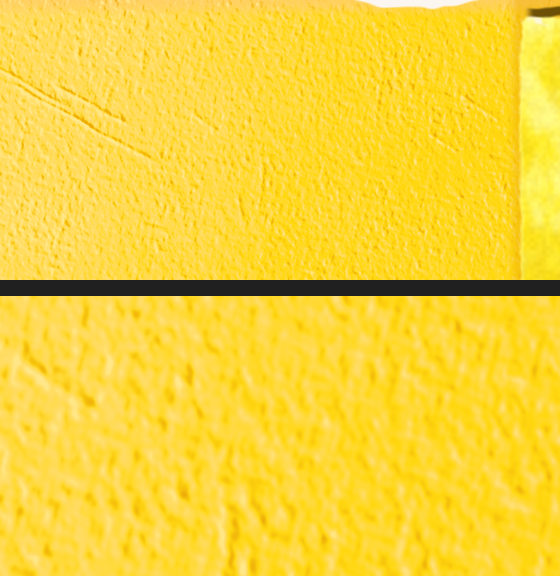
Top, the full canvas; bottom, a detail of the centre.
A Shadertoy shader for this texture:

```glsl
// A rough plaster wall in fresh yellow paint, with scratches, a bare strip at the
// top and a paint roller at the right. A height field of noise, furrows and bumps
// is lit by its slope; the slope picks the tone between deep and pale yellow.

const vec3 DEEP   = vec3(1.00, 0.845, 0.06);
const vec3 PALE   = vec3(1.00, 0.860, 0.38);
const vec3 GLOW   = vec3(1.00, 0.915, 0.57);
const vec3 SHADE  = vec3(0.92, 0.650, 0.03);
const vec3 PEACH  = vec3(1.00, 0.810, 0.40);
const vec3 BARE   = vec3(0.99, 0.965, 0.94);
const vec3 FLEECE = vec3(1.00, 0.920, 0.12);
const vec3 FLUFF  = vec3(1.00, 0.970, 0.50);
const vec3 CORE   = vec3(0.40, 0.290, 0.02);

const vec2  LIGHT        = vec2(-0.88, -0.47);
const float LIGHT_STEP   = 0.0055;
const vec2  GRAIN_SCALE  = vec2(68.0, 58.0);
const float RELIEF_GAIN  = 3.5;
const float ROLLER_LEFT  = 1.857;
const float ROLLER_TOP   = 0.942;
const int   LONG_FURROWS = 4;
const int   FINE_SCRATCHES = 13;

float hash(vec2 p) {
    vec3 q = fract(p.xyx * vec3(0.1031, 0.1030, 0.0973));
    q += dot(q, q.yzx + 33.33);
    return fract((q.x + q.y) * q.z);
}

float noise(vec2 p) {
    vec2 i = floor(p), f = fract(p);
    f = f * f * (3.0 - 2.0 * f);
    return mix(mix(hash(i), hash(i + vec2(1, 0)), f.x),
               mix(hash(i + vec2(0, 1)), hash(i + vec2(1, 1)), f.x), f.y);
}

float fbm(vec2 p) {
    float sum = 0.0, amp = 0.5;
    for (int i = 0; i < 4; i++) {
        sum += amp * noise(p);
        p = mat2(1.6, 1.2, -1.2, 1.6) * p + 17.0;
        amp *= 0.5;
    }
    return sum;
}

// Soft ridge that starts at a point, runs along dir and fades out
float furrow(vec2 p, vec2 start, vec2 dir, float len, float width) {
    vec2 q = p - start;
    float along = dot(q, dir) / len;
    float across = dot(q, vec2(-dir.y, dir.x)) / width;
    float taper = smoothstep(0.0, 0.12, along) * (1.0 - smoothstep(0.70, 1.0, along));
    return taper * exp(-across * across);
}

float scratches(vec2 p) {
    p += 0.010 * (vec2(noise(p * 11.0), noise(p * 11.0 + 40.0)) - 0.5);
    float h = 0.0;
    // Parallel gouges at the left
    vec2 dir = normalize(vec2(0.87, -0.48));
    for (int i = 0; i < LONG_FURROWS; i++) {
        float k = float(i);
        float side = mod(k, 2.0) < 0.5 ? 0.024 * k : -0.022;
        vec2 start = vec2(-0.06, 0.78) + dir * 0.12 * k + side * vec2(-dir.y, dir.x);
        h += 0.55 * furrow(p, start, dir, 0.40, 0.008);
    }
    // Fainter, mostly steep scratches over the wall
    for (int i = 0; i < FINE_SCRATCHES; i++) {
        float k = float(i);
        vec2 start = vec2(1.8 * fract(0.05 + k * 0.618), 0.2 + 0.75 * fract(0.45 + k * 0.726));
        float angle = mix(-2.1, -1.35, hash(vec2(k, 3.0)));
        if (mod(k, 4.0) > 2.5) angle = -0.6;
        float len = mix(0.12, 0.28, hash(vec2(k, 8.0)));
        h += 0.36 * furrow(p, start, vec2(cos(angle), sin(angle)), len, 0.008);
    }
    return h;
}

// Sparse drips, one at most per cell
float bumps(vec2 p) {
    vec2 cell = floor(p * 13.0), f = fract(p * 13.0);
    vec2 centre = 0.3 + 0.4 * vec2(hash(cell + 5.0), hash(cell + 9.0));
    vec2 d = (f - centre) * vec2(9.0, 5.5);
    return step(0.92, hash(cell)) * exp(-dot(d, d));
}

float height(vec2 p) {
    vec2 g = mat2(0.95, 0.25, -0.25, 0.95) * p * GRAIN_SCALE;
    float strength = 0.70 + 0.45 * noise(p * 5.0) + 0.10 * p.x;
    float grain = 0.55 * noise(g) + 0.28 * noise(g * 1.8 + 31.0);
    return grain * strength + 0.16 * noise(p * 24.0) + scratches(p) + 0.45 * bumps(p);
}

vec3 wall(vec2 p) {
    float relief = height(p) - height(p + LIGHT * LIGHT_STEP);
    float tone = mix(0.98, 0.08, smoothstep(0.20, 1.95, p.x + 0.25 * (1.0 - p.y)));
    tone += 0.65 * (fbm(p * 4.0) - 0.47) + RELIEF_GAIN * relief;
    vec3 col = mix(DEEP, PALE, clamp(tone, 0.0, 1.0));
    col = mix(col, PEACH, 0.8 * smoothstep(0.93, 1.0, p.y));
    // Lit crests and shaded flanks
    col = mix(col, GLOW, 0.7 * smoothstep(1.0, 1.8, tone));
    col = mix(col, GLOW, 0.5 * smoothstep(0.11, 0.34, relief));
    col = mix(col, SHADE, 0.85 * smoothstep(0.06, 0.40, -relief));
    // Shadow beside the roller
    return mix(col, SHADE, 0.4 * smoothstep(ROLLER_LEFT - 0.05, ROLLER_LEFT, p.x));
}

vec3 roller(vec2 p, float inset) {
    float nap = fbm(p * vec2(24.0, 14.0));
    float patches = fbm(p * vec2(6.0, 4.0) + 3.0);
    vec3 col = mix(FLEECE, FLUFF, smoothstep(0.34, 0.68, 0.35 * nap + 0.75 * patches));
    col = mix(col, DEEP * 0.93, 0.8 * smoothstep(0.50, 0.70, 1.0 - patches) * nap);
    float rim = 1.0 - smoothstep(0.0, 0.022, inset);
    return mix(col, FLUFF, 0.7 * rim) + 0.05 * (noise(p * 70.0) - 0.5);
}

void mainImage(out vec4 fragColor, in vec2 fragCoord) {
    vec2 p = fragCoord / iResolution.xy * vec2(2.0, 1.0);
    float soft = 1.5 / iResolution.y;
    vec3 col = wall(p);

    // Bare strip along the top
    float span = smoothstep(1.26, 1.38, p.x) * (1.0 - smoothstep(1.58, 1.72, p.x));
    float edge = 1.0 - 0.028 * span + 0.012 * (noise(p * 22.0) - 0.5) * span;
    col = mix(col, BARE, smoothstep(-soft, soft, p.y - edge) * step(0.01, span));

    // Roller sleeve, with its dark end and pale frayed rim
    float fray = 0.022 * (fbm(vec2(p.y * 13.0, 2.0)) - 0.47) + 0.006 * (noise(p * 60.0) - 0.5);
    float inset = p.x - ROLLER_LEFT - fray;
    float drop = ROLLER_TOP - 0.02 * (noise(p * 18.0) - 0.5) - p.y;
    float corner = 0.03 - length(max(vec2(0.03) - vec2(inset, drop), 0.0));
    col = mix(col, roller(p, inset), smoothstep(-soft, 2.0 * soft, corner));
    float endX = smoothstep(1.87, 1.91, p.x);
    float band = abs(p.y - 0.957 - 0.012 * (noise(p * 24.0) - 0.5));
    col = mix(col, CORE, 0.95 * endX * (1.0 - smoothstep(0.010, 0.022, band)));
    float rim = 1.0 - smoothstep(0.004, 0.018, abs(p.y - 0.925 + 0.18 * (p.x - 1.93)));
    col = mix(col, BARE, 0.8 * endX * rim * smoothstep(0.3, 0.6, noise(p * 40.0)));

    fragColor = vec4(clamp(col, 0.0, 1.0), 1.0);
}
```
